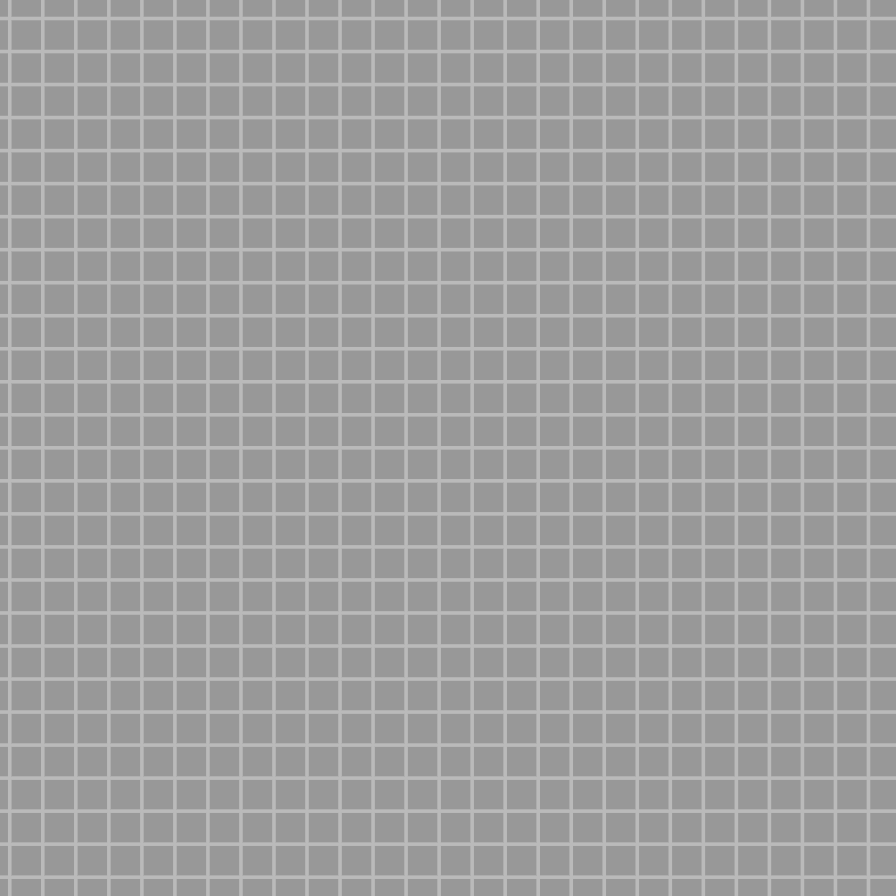
This pattern is drawn by a WebGL 2 fragment shader. Its source:

```glsl
#version 300 es
precision highp float;

uniform vec2 u_resolution;
out vec4 fragColor;

// Distance to the nearest grid line on each axis, in canvas units
vec2 lineDistance(vec2 p, float spacing) {
    return abs(fract(p / spacing + 0.5) - 0.5) * spacing;
}

void main() {
    vec2 uv = gl_FragCoord.xy / u_resolution;
    vec2 pixel = 1.0 / u_resolution;

    // Slightly over 27 square cells each way, shifted off the corner
    vec2 dist = lineDistance(uv - vec2(0.0109, 0.021), 0.03686);

    // Line coverage, smoothed over one pixel
    vec2 coverage = clamp((0.002 - dist) / pixel + 0.5, 0.0, 1.0);
    float grid = max(coverage.x, coverage.y);

    vec3 cellGray = vec3(0.597);
    vec3 lineGray = vec3(0.73);
    fragColor = vec4(mix(cellGray, lineGray, grid), 1.0);
}
```
